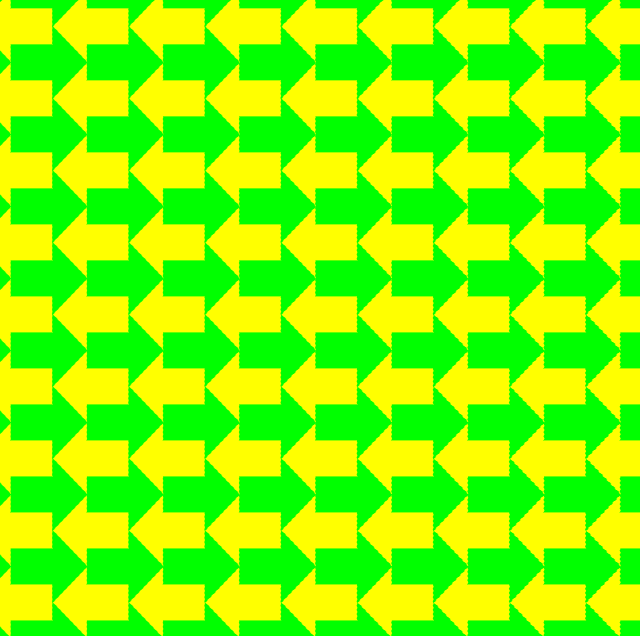
This pattern is drawn by a WebGL 1 fragment shader. Its source:

```glsl
precision highp float;

// Interlocking arrows: yellow ones point left, and the green ground left
// between them forms equal arrows that point right. Each yellow arrow is the
// union of a triangle head and a box shaft, repeated on a rectangular grid.

uniform vec2 u_resolution;

const vec3 GREEN = vec3(0.0, 1.0, 0.0);
const vec3 YELLOW = vec3(1.0, 1.0, 0.0);

const float ASPECT = 508.0 / 512.0;        // canvas height over width
const vec2 REPEATS = vec2(8.40, 8.832);    // arrows across and down
const vec2 FIRST_TIP = vec2(0.690, 0.466); // tip position, in cells
const float HEAD_SHARE = 0.454;            // head length over cell width
const float TIP_GAP = 0.0010;              // slit kept open between arrows
const float SERRATION = 0.0007;            // tooth depth at the right side
const float TOOTH_PITCH = 0.0066;          // height of one tooth
const float EDGE = 0.0011;                 // half width of the soft edge

const float TAU = 6.2831853;

// Signed offset from the nearest multiple of the period.
float wrapCentered(float x, float period) {
  return x - period * floor(x / period + 0.5);
}

// Triangle with its tip at the origin, opening to the right.
float headDistance(vec2 p, float len, float halfHeight) {
  float slant = (abs(p.y) * len - p.x * halfHeight) / length(vec2(len, halfHeight));
  return max(p.x - len, slant);
}

// Box around the origin; only its ends take the serration.
float shaftDistance(vec2 p, vec2 halfSize, float teeth) {
  return max(abs(p.x) - halfSize.x + teeth, abs(p.y) - halfSize.y);
}

float arrowDistance(vec2 p, vec2 cell, float teeth) {
  float headLength = HEAD_SHARE * cell.x;
  float halfHeight = 0.5 * cell.y;
  float y = wrapCentered(p.y, cell.y);

  // The head is wrapped around its middle.
  float headX = wrapCentered(p.x - 0.5 * headLength, cell.x) + 0.5 * headLength;
  float head = headDistance(vec2(headX, y), headLength, halfHeight) + 0.5 * TIP_GAP;

  // The shaft starts inside the head and stops just before the next tip.
  float start = 0.7 * headLength;
  float stop = cell.x - 0.5 * TIP_GAP;
  float shaftX = wrapCentered(p.x - 0.5 * (start + stop), cell.x);
  vec2 halfSize = vec2(0.5 * (stop - start), 0.25 * cell.y);
  float shaft = shaftDistance(vec2(shaftX, y), halfSize, teeth);

  return min(head + teeth, shaft);
}

void main() {
  vec2 uv = gl_FragCoord.xy / u_resolution;
  vec2 scale = vec2(1.0, ASPECT);
  vec2 cell = scale / REPEATS;
  vec2 p = uv * scale - FIRST_TIP * cell;

  // Fine teeth on slanted and upright edges, deeper toward the right.
  float depth = SERRATION * mix(0.3, 1.0, uv.x);
  float teeth = depth * sin(TAU * p.y / TOOTH_PITCH);

  float d = arrowDistance(p, cell, teeth);
  float soft = max(EDGE, 0.6 / u_resolution.x);
  float yellowCover = 1.0 - smoothstep(-soft, soft, d);
  gl_FragColor = vec4(mix(GREEN, YELLOW, yellowCover), 1.0);
}
```
